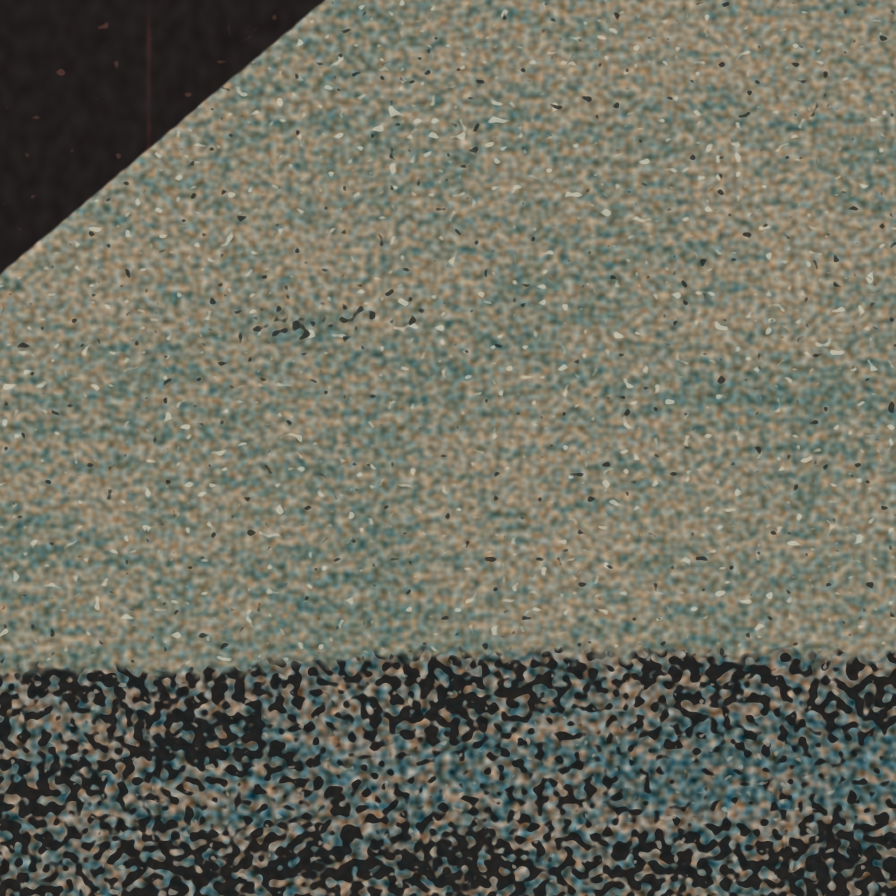
This texture is drawn by a three.js fragment shader. Its source:

```glsl
// Weathered sandy ground: tan and teal grain with pale flecks, a peppered dark
// strip along the bottom and a smooth dark wedge across the upper left corner.
// Layers of gradient noise set the grain; soft masks place each region.
varying vec2 vUv;

float hash(vec2 p) {
  vec3 q = fract(vec3(p.xyx) * vec3(0.1031, 0.1030, 0.0973));
  q += dot(q, q.yzx + 33.33);
  return fract((q.x + q.y) * q.z);
}

float cornerSlope(vec2 cell, vec2 offset) {
  float angle = 6.2832 * hash(cell);
  return dot(vec2(cos(angle), sin(angle)), offset);
}

float gradientNoise(vec2 p) {
  vec2 i = floor(p);
  vec2 f = p - i;
  vec2 u = f * f * f * (f * (f * 6.0 - 15.0) + 10.0);
  vec2 e = vec2(1.0, 0.0);
  float low = mix(cornerSlope(i, f), cornerSlope(i + e.xy, f - e.xy), u.x);
  float high = mix(cornerSlope(i + e.yx, f - e.yx), cornerSlope(i + e.xx, f - e.xx), u.x);
  return mix(low, high, u.y);
}

// Two octaves, the second turned to hide the lattice.
float grainNoise(vec2 p) {
  vec2 turned = mat2(0.8, 0.6, -0.6, 0.8) * p;
  return gradientNoise(p) + 0.7 * gradientNoise(turned * 0.73 + 41.0);
}

// Soft elliptical patch: 1 at its centre, fading outwards.
float patchMask(vec2 p, vec2 centre, vec2 radius) {
  vec2 d = (p - centre) / radius;
  return exp(-dot(d, d));
}

vec3 sand(vec2 p) {
  float streaks = gradientNoise(p * vec2(13.0, 55.0) + 7.0)
                + 0.8 * gradientNoise(p * vec2(34.0, 95.0) + 90.0);
  float clouds = gradientNoise(p * vec2(4.0, 9.0) + 23.0);
  float hue = grainNoise(p * vec2(85.0, 110.0) + 150.0);
  float light = grainNoise(p * vec2(125.0, 135.0) + 310.0);

  // Teal streaks gather on the right and low on the slope.
  float teal = 0.32 + 0.55 * streaks + 0.4 * clouds + 0.5 * hue;
  teal += 0.3 * patchMask(p, vec2(0.88, 0.56), vec2(0.25, 0.03));
  teal += 0.16 * patchMask(p, vec2(0.42, 0.54), vec2(0.16, 0.07));
  teal += 0.12 * (1.0 - smoothstep(0.26, 0.46, p.y));
  vec3 color = mix(vec3(0.57, 0.53, 0.45), vec3(0.37, 0.44, 0.40), smoothstep(0.0, 1.0, teal));
  color += 0.17 * light;
  color += vec3(0.09, 0.0, -0.06) * grainNoise(p * 120.0 + 510.0);

  // Pale flecks, denser in loose horizontal drifts.
  float drift = 0.5 + gradientNoise(p * vec2(5.0, 13.0) + 61.0);
  drift += 0.5 * patchMask(p, vec2(0.45, 0.86), vec2(0.3, 0.05));
  float fleck = grainNoise(p * vec2(88.0, 108.0) + 700.0) + 0.16 * drift;
  color = mix(color, vec3(0.80, 0.79, 0.72), 0.75 * smoothstep(0.48, 0.78, fleck));

  // Sparse dark grains, with one small cluster left of centre.
  float cluster = patchMask(p, vec2(0.32, 0.637), vec2(0.055, 0.017))
                + 0.6 * patchMask(p, vec2(0.42, 0.648), vec2(0.05, 0.015));
  float pit = grainNoise(p * vec2(95.0, 105.0) + 900.0) + 0.55 * cluster;
  return mix(color, vec3(0.15, 0.16, 0.15), 0.8 * smoothstep(0.5, 0.75, pit));
}

vec3 pepperedStrip(vec2 p) {
  float clearing = patchMask(p, vec2(0.82, 0.145), vec2(0.38, 0.05));
  clearing += 0.35 * patchMask(p, vec2(0.3, 0.13), vec2(0.2, 0.035));
  float hue = grainNoise(p * vec2(70.0, 95.0) + 210.0)
            + 0.7 * gradientNoise(p * vec2(12.0, 40.0) + 17.0);
  float teal = smoothstep(-0.35, 0.5, hue + 0.35 * clearing);
  vec3 color = mix(vec3(0.51, 0.46, 0.40), vec3(0.28, 0.37, 0.37), teal);
  color += 0.28 * grainNoise(p * vec2(115.0, 120.0) + 430.0);
  color += vec3(0.11, 0.0, -0.07) * grainNoise(p * 105.0 + 620.0);

  float pepper = grainNoise(p * vec2(92.0, 98.0) + 810.0) + 0.12 - 0.4 * clearing;
  pepper += 0.4 * gradientNoise(p * vec2(7.0, 16.0) + 35.0);
  color = mix(color, vec3(0.10, 0.10, 0.10), 0.9 * smoothstep(-0.02, 0.26, pepper));
  float fleck = grainNoise(p * 108.0 + 1010.0);
  return mix(color, vec3(0.68, 0.65, 0.59), 0.65 * smoothstep(0.42, 0.7, fleck));
}

vec3 darkWedge(vec2 p) {
  vec3 color = vec3(0.135, 0.115, 0.115) + 0.025 * grainNoise(p * vec2(70.0, 55.0));
  float seam = exp(-pow((p.x - 0.166) / 0.003, 2.0));
  color += vec3(0.09, 0.04, 0.035) * seam * (0.6 + gradientNoise(p * vec2(3.0, 40.0)));
  float dust = smoothstep(0.55, 0.8, grainNoise(p * 80.0 + 55.0));
  return color + vec3(0.16, 0.09, 0.07) * dust;
}

void main() {
  vec2 p = vUv;

  // The strip has a ragged upper rim that rises slightly to the right.
  float rim = 0.252 + 0.018 * smoothstep(0.2, 0.55, p.x);
  rim += 0.012 * gradientNoise(p * vec2(14.0, 8.0)) + 0.012 * grainNoise(p * 75.0);
  vec3 color = mix(pepperedStrip(p), sand(p), smoothstep(-0.006, 0.006, p.y - rim));

  // Signed distance to the slanted edge, positive inside the wedge.
  float wedge = (p.y - 0.694 - 0.845 * p.x) / length(vec2(0.845, 1.0));
  wedge += 0.0015 * gradientNoise(p * 60.0);
  color += 0.06 * exp(-pow((wedge + 0.004) / 0.004, 2.0));
  color = mix(color, darkWedge(p), smoothstep(-0.002, 0.002, wedge));

  gl_FragColor = vec4(clamp(color, 0.0, 1.0), 1.0);
}
```
